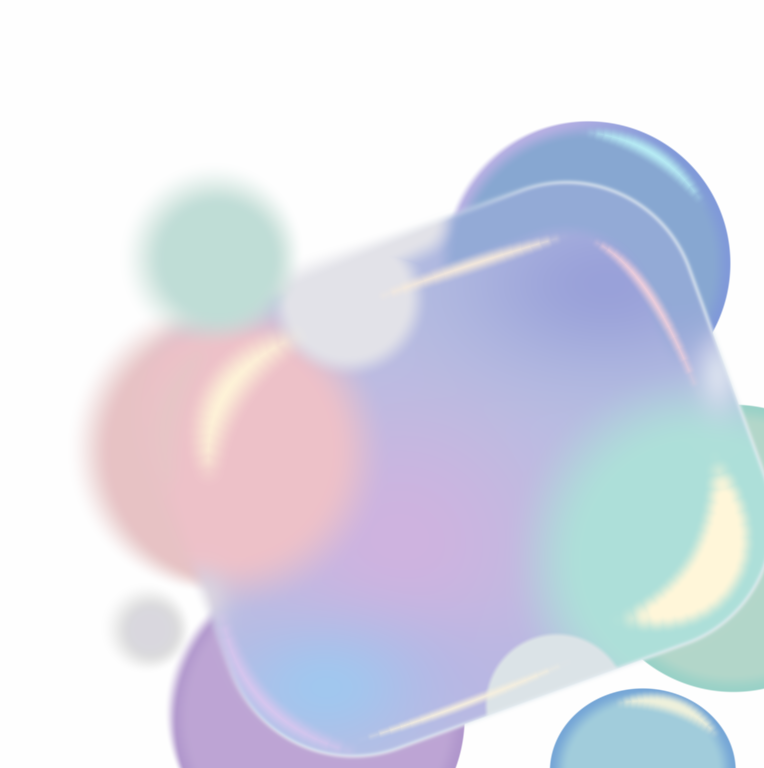
Write a Shadertoy shader that draws this background.

```glsl
// Soft coverage of a shape from its signed distance
float cover(float d, float soft) {
    return 1.0 - smoothstep(-soft, soft, d);
}

float glow(vec2 p, vec2 center, vec2 radii) {
    vec2 q = (p - center) / radii;
    return exp(-dot(q, q));
}

float segmentDistance(vec2 p, vec2 a, vec2 b) {
    vec2 ab = b - a;
    return length(p - a - ab * clamp(dot(p - a, ab) / dot(ab, ab), 0.0, 1.0));
}

float roundedBox(vec2 p, vec2 halfSize, float radius) {
    vec2 q = abs(p) - halfSize + radius;
    return length(max(q, 0.0)) + min(max(q.x, q.y), 0.0) - radius;
}

// Tapered highlight along a quadratic curve
float streak(vec2 p, vec2 a, vec2 b, vec2 c, float width, float soft) {
    float mask = 0.0;
    vec2 last = a;
    for (int i = 1; i <= 20; i++) {
        float t = float(i) / 20.0;
        vec2 next = mix(mix(a, b, t), mix(b, c, t), t);
        float taper = sin(3.14159 * (t - 0.025));
        float d = segmentDistance(p, last, next);
        mask = max(mask, cover(d - width * taper, soft) * smoothstep(0.0, 0.5, taper));
        last = next;
    }
    return mask;
}

// Disc whose colour shifts towards its rim
vec3 drop(vec3 under, vec2 p, vec2 center, float radius, vec3 body, vec3 rim, float soft) {
    float d = length(p - center) - radius;
    vec3 tint = mix(body, rim, smoothstep(-0.025, 0.0, d));
    return mix(under, tint, cover(d, soft));
}

// Frosted colours seen through the panel
vec3 glassColor(vec2 p, float edge, float blur) {
    vec3 c = vec3(0.71, 0.75, 0.885);
    c = mix(c, vec3(0.81, 0.70, 0.875), glow(p, vec2(0.52, 0.29), vec2(0.21, 0.20)));
    c = mix(c, vec3(0.60, 0.63, 0.85), glow(p, vec2(0.79, 0.63), vec2(0.18, 0.11)));
    c = mix(c, vec3(0.72, 0.70, 0.89), 0.7 * glow(p, vec2(0.52, 0.12), vec2(0.25, 0.08)));
    c = mix(c, vec3(0.63, 0.78, 0.935), glow(p, vec2(0.425, 0.105), vec2(0.12, 0.08)));

    // Paler blue band between the edge and the inner bevel
    float band = smoothstep(-0.075, -0.05, edge) * cover(length(p - vec2(0.766, 0.659)) - 0.185, 0.015);
    c = mix(c, vec3(0.575, 0.665, 0.84), band * smoothstep(0.5, 0.62, p.y));

    // Mint and pink bodies
    float mint = length(p - vec2(0.912, 0.271)) - 0.205;
    c = mix(c, vec3(0.68, 0.875, 0.85), cover(mint, 0.055));
    float pink = length(p - vec2(0.294, 0.414)) - 0.177;
    c = mix(c, vec3(0.93, 0.755, 0.785), cover(pink, 0.04));

    // Clear gaps where only the pale backdrop shows
    float gap = min(length(p - vec2(0.453, 0.612)) - 0.091,
                    segmentDistance(p, vec2(0.39, 0.64), vec2(0.54, 0.71)) - 0.04);
    c = mix(c, vec3(0.885, 0.885, 0.91), cover(gap, 0.016));
    c = mix(c, vec3(0.86, 0.89, 0.905), cover(length(p - vec2(0.725, 0.082)) - 0.092, 0.004));
    c = mix(c, vec3(0.84, 0.87, 0.93), glow(p, vec2(0.935, 0.51), vec2(0.025, 0.045)));
    c = mix(c, vec3(0.86, 0.84, 0.88), glow(p, vec2(0.265, 0.22), vec2(0.03, 0.035)));
    return c;
}

void mainImage(out vec4 fragColor, in vec2 fragCoord) {
    vec2 p = fragCoord / iResolution.y;
    vec3 cream = vec3(1.0, 0.965, 0.85);

    // Focus sharpens towards the lower right
    float depth = p.x + 0.5 * (1.0 - p.y);
    float blur = max(0.0015, 1.0 / iResolution.y) + 0.03 * (1.0 - smoothstep(0.35, 0.85, depth));
    vec3 col = vec3(0.995);

    // Drops behind the panel
    vec3 blueRim = mix(vec3(0.72, 0.69, 0.89), vec3(0.50, 0.60, 0.85), smoothstep(0.7, 0.9, p.x));
    col = drop(col, p, vec2(0.766, 0.657), 0.185, vec3(0.53, 0.655, 0.82), blueRim, blur);
    col = mix(col, vec3(0.72, 0.93, 0.96),
              streak(p, vec2(0.76, 0.828), vec2(0.86, 0.82), vec2(0.915, 0.735), 0.007, 0.009));
    col = drop(col, p, vec2(0.955, 0.286), 0.187, vec3(0.70, 0.84, 0.79), vec3(0.60, 0.82, 0.78), blur);
    col = drop(col, p, vec2(0.414, 0.066), 0.191, vec3(0.74, 0.645, 0.83), vec3(0.69, 0.59, 0.80), blur);
    col = drop(col, p, vec2(0.294, 0.414), 0.177, vec3(0.905, 0.76, 0.77), vec3(0.90, 0.77, 0.77), blur);
    col = drop(col, p, vec2(0.195, 0.180), 0.044, vec3(0.85, 0.845, 0.87), vec3(0.86), blur);

    // Tilted glass panel with a bright edge
    vec2 axis = vec2(0.94, 0.342);
    vec2 q = p - vec2(0.599, 0.389);
    q = vec2(dot(q, axis), dot(q, vec2(-axis.y, axis.x)));
    float edge = roundedBox(q, vec2(0.370, 0.314), 0.17);
    col = mix(col, glassColor(p, edge, blur), cover(edge, blur));
    float line = exp(-pow(edge / (0.0025 + blur * 0.5), 2.0)) * smoothstep(0.6, 0.9, depth);
    col = mix(col, vec3(0.90, 0.93, 0.95), 0.6 * line);

    // Bevel highlights
    col = mix(col, vec3(0.88, 0.79, 0.77),
              0.6 * streak(p, vec2(0.225, 0.36), vec2(0.19, 0.47), vec2(0.27, 0.55), 0.015, 0.025));
    col = mix(col, cream,
              0.95 * streak(p, vec2(0.273, 0.375), vec2(0.255, 0.51), vec2(0.395, 0.565), 0.018, 0.022));
    col = mix(col, vec3(0.97, 0.92, 0.86),
              streak(p, vec2(0.485, 0.61), vec2(0.625, 0.662), vec2(0.735, 0.692), 0.006, 0.009));
    col = mix(col, vec3(0.96, 0.82, 0.86),
              streak(p, vec2(0.77, 0.687), vec2(0.846, 0.655), vec2(0.91, 0.485), 0.005, 0.008));
    col = mix(col, cream,
              streak(p, vec2(0.931, 0.405), vec2(0.99, 0.215), vec2(0.805, 0.192), 0.033, 0.012));
    col = mix(col, vec3(0.97, 0.94, 0.87),
              streak(p, vec2(0.47, 0.037), vec2(0.60, 0.077), vec2(0.74, 0.138), 0.004, 0.006));
    col = mix(col, vec3(0.89, 0.78, 0.94),
              0.9 * streak(p, vec2(0.287, 0.21), vec2(0.31, 0.055), vec2(0.47, 0.018), 0.007, 0.014));

    // Drops in front
    col = drop(col, p, vec2(0.281, 0.664), 0.096, vec3(0.75, 0.865, 0.84), vec3(0.77, 0.87, 0.84), blur);
    vec2 low = vec2(p.x, p.y * 1.12);
    col = drop(col, low, vec2(0.837, -0.005), 0.121, vec3(0.63, 0.80, 0.86), vec3(0.46, 0.65, 0.84), blur);
    col = mix(col, vec3(0.93, 0.94, 0.86),
              streak(p, vec2(0.80, 0.083), vec2(0.885, 0.102), vec2(0.935, 0.04), 0.009, 0.008));

    fragColor = vec4(col, 1.0);
}
```
